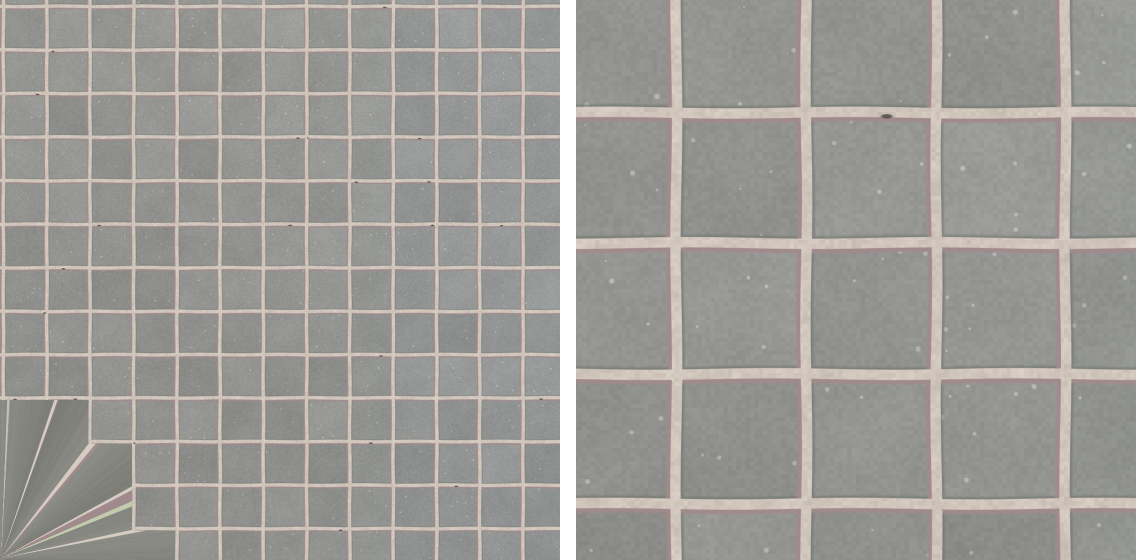
Left: the whole. Right: its middle third, enlarged.
This pattern is drawn by a three.js fragment shader. Its source:

```glsl
// Grey square mosaic tiles in pale grout, just under 13 across and down.
// Each tile has its own tone, mottling and tinted edges; the lower left
// corner dissolves into streaks that fan out from a single point.
varying vec2 vUv;

const vec2 PITCH = vec2(0.0773, 0.0777);     // tile plus joint
const vec2 ORIGIN = vec2(0.0065, 0.0560);    // first joint crossing
const float GROUT_HALF = 0.0031;
const float FRINGE = 0.0026;                 // tinted tile edge
const float WOBBLE = 0.0005;
const float TONE_SPREAD = 0.050;
const float GRAIN = 0.035;
const float GRAIN_CELLS = 380.0;
const float FLECK_CELLS = 75.0;
const float CHIP_CHANCE = 0.16;
const float FAN_LIMIT = 16.1;                // squared reach in tiles
const vec2 FAN_CENTRE = vec2(0.002, 0.003);

const vec3 TILE = vec3(0.575, 0.578, 0.566);
const vec3 GROUT = vec3(0.84, 0.80, 0.76);
const vec3 PINK = vec3(0.63, 0.54, 0.55);
const vec3 SHADE = vec3(0.43, 0.45, 0.42);
const vec3 FAN_GREY = vec3(0.52, 0.52, 0.50);
const vec3 FAN_GREEN = vec3(0.76, 0.80, 0.68);
const vec3 CHIP = vec3(0.25, 0.23, 0.22);

float hash(vec2 p) {
  p = fract(p * vec2(0.1031, 0.1137));
  p += dot(p, p.yx + 33.33);
  return fract((p.x + p.y) * p.x * 43.7);
}

// Layered sines, roughly -1 to 1
float clouds(vec2 p) {
  float sum = 0.0, amp = 0.5;
  for (int i = 0; i < 4; i++) {
    sum += amp * sin(p.x + 1.7 * sin(p.y)) * cos(p.y - 1.3 * sin(p.x));
    p = mat2(1.6, 1.2, -1.2, 1.6) * p + 2.3;
    amp *= 0.6;
  }
  return sum;
}

// Cellular noise: sparse pale flecks
float flecks(vec2 p) {
  vec2 id = floor(p);
  vec2 spot = 0.2 + 0.6 * vec2(hash(id + 7.0), hash(id + 19.0));
  float radius = 0.06 + 0.10 * hash(id + 31.0);
  return step(0.86, hash(id)) * (1.0 - smoothstep(0.5 * radius, radius, length(p - id - spot)));
}

vec3 stone(vec2 uv, vec2 id) {
  float tone = TONE_SPREAD * (hash(id + 40.0) - 0.5);
  tone += 0.022 * clouds(uv * 26.0 + 9.0 * hash(id));
  tone += 0.050 * (dot(uv, vec2(0.35, 0.65)) - 0.48);
  tone += GRAIN * (hash(floor(uv * GRAIN_CELLS)) - 0.5);
  vec3 cool = vec3(-0.008, 0.002, 0.012) * smoothstep(0.4, 1.0, uv.x);
  return TILE + tone + cool + 0.13 * flecks(uv * FLECK_CELLS);
}

vec3 tiles(vec2 uv, float aa) {
  vec2 q = (uv - ORIGIN) / PITCH;
  vec2 line = floor(q + 0.5);
  vec2 jitter = vec2(hash(line.xx + 3.0), hash(line.yy + 57.0)) - 0.5;
  q += WOBBLE * (sin(uv.yx * 43.0 + line * 2.1) + 2.0 * jitter) / PITCH;
  vec2 id = floor(q);
  vec2 f = (q - id) * PITCH;
  vec2 low = f - GROUT_HALF;
  vec2 high = PITCH - f - GROUT_HALF;
  float nearLow = min(low.x, low.y);
  float nearHigh = min(high.x, high.y);

  // Dark lower left edges, pink upper right edges
  vec3 col = stone(uv, id);
  col = mix(SHADE, col, 0.35 + 0.65 * smoothstep(0.0, FRINGE, nearLow));
  col = mix(PINK, col, smoothstep(0.5 * FRINGE, 1.4 * FRINGE, nearHigh));

  // Grout with slight soiling
  float inside = smoothstep(-aa, aa, min(nearLow, nearHigh));
  vec3 joint = GROUT + 0.035 * clouds(uv * 90.0) - 0.05 * hash(floor(uv * GRAIN_CELLS));
  col = mix(joint, col, inside);

  // Small chips along the horizontal joints
  vec2 chip = vec2(q.x - id.x - hash(vec2(id.x, line.y) + 11.0), q.y - line.y) * PITCH;
  chip.y += 0.0025;
  float chipped = step(1.0 - CHIP_CHANCE, hash(vec2(id.x, line.y) + 80.0));
  chipped *= 1.0 - smoothstep(0.5, 1.0, length(chip / vec2(0.0045, 0.0017)));
  return mix(col, CHIP, 0.75 * chipped);
}

float ray(float angle, float centre, float halfWidth) {
  return 1.0 - smoothstep(0.6 * halfWidth, halfWidth, abs(angle - centre));
}

// Streaks whose colour depends on the angle only
vec3 fan(vec2 uv) {
  vec2 p = uv - FAN_CENTRE;
  float a = atan(p.y, p.x);
  vec3 col = FAN_GREY + 0.025 * sin(a * 9.0) + 0.03 * (hash(vec2(floor(a * 190.0), 5.0)) - 0.5);
  col = mix(col, PINK, ray(a, 0.45, 0.045));
  col = mix(col, FAN_GREEN, ray(a, 0.395, 0.022));
  col = mix(col, PINK, ray(a, 0.872, 0.018));
  float pale = max(ray(a, 0.202, 0.016), ray(a, 0.492, 0.014));
  pale = max(pale, max(ray(a, 0.9, 0.024), ray(a, 1.237, 0.012)));
  return mix(col, GROUT, max(pale, 0.8 * ray(a, 1.525, 0.009)));
}

void main() {
  vec2 px = fwidth(vUv);
  vec3 sum = vec3(0.0);
  // Four samples smooth the stepped border of the fan
  for (int i = 0; i < 4; i++) {
    vec2 uv = vUv + px * (vec2(mod(float(i), 2.0), floor(float(i) / 2.0)) - 0.5) * 0.5;
    vec2 cell = floor((uv - ORIGIN + GROUT_HALF) / PITCH) + 1.0;
    bool inFan = dot(cell * cell, vec2(1.0, 1.02)) < FAN_LIMIT;
    sum += inFan ? fan(uv) : tiles(uv, 0.6 * px.x);
  }
  gl_FragColor = vec4(sum / 4.0, 1.0);
}
```
